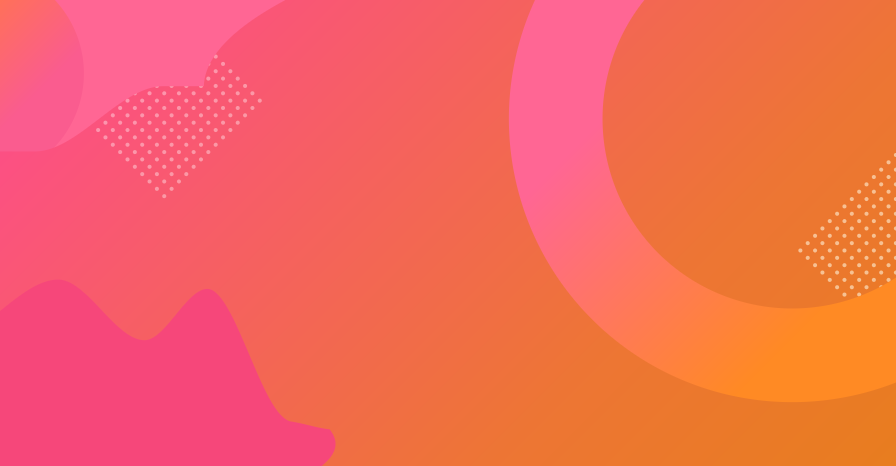
A Shadertoy shader for this background:

```glsl
// Diagonal pink-to-orange backdrop with a large ring, wavy blobs and dot patches.
// Layers are painted back to front: gradient, dots, ring, upper blob, lower blob.
// Lengths are in canvas heights; wavy outlines are sums of smoothsteps.

#define RING_CENTER vec2(1.70, 0.745)
#define RING_RADIUS 0.5075
#define RING_HALF_WIDTH 0.1005
#define DISC_CENTER vec2(-0.05, 0.8425)
#define DISC_RADIUS 0.23
#define DOT_SPACING 0.0223
#define DOT_RADIUS 0.0043
#define DOT_COUNT vec2(14.0, 10.0)
#define ORANGE_STOP 0.70

const vec3 PINK = vec3(1.0, 0.285, 0.575);
const vec3 ORANGE = vec3(0.93, 0.46, 0.205);
const vec3 AMBER = vec3(0.91, 0.49, 0.12);
const vec3 LIGHT_PINK = vec3(1.0, 0.40, 0.58);
const vec3 BRIGHT_ORANGE = vec3(1.0, 0.54, 0.14);
const vec3 CORAL = vec3(1.0, 0.44, 0.35);
const vec3 ROSE = vec3(0.98, 0.36, 0.56);
const vec3 MAGENTA = vec3(0.965, 0.28, 0.48);

// Antialiased coverage of the region where the field is negative
float cover(float field) {
    float slope = length(vec2(dFdx(field), dFdy(field)));
    return clamp(0.5 - field / max(slope, 1e-6), 0.0, 1.0);
}

// Rectangular grid of dots turned by 45 degrees about its center
float dotPatch(vec2 p, vec2 center) {
    vec2 d = p - center;
    vec2 grid = vec2(d.x + d.y, d.x - d.y) * 0.70711 / DOT_SPACING + 0.5 * DOT_COUNT;
    vec2 cell = floor(grid);
    vec2 inside = step(vec2(0.0), cell) * step(cell, DOT_COUNT - 1.0);
    float dist = length(fract(grid) - 0.5) * DOT_SPACING - DOT_RADIUS;
    return inside.x * inside.y * clamp(0.5 - dist * iResolution.y, 0.0, 1.0);
}

// Upper blob: a wavy underside cut by a parabola on its right
float upperBlob(vec2 p) {
    float underside = 0.675 + 0.14 * smoothstep(0.075, 0.35, p.x);
    float lift = max(0.0, 1.0 - (1.0 - p.y) / 0.1875);
    float rightEdge = 0.4375 + 0.175 * lift * lift;
    return cover(underside - p.y) * cover(p.x - rightEdge);
}

// Lower blob: two hills running down to a rounded nose
float lowerBlob(vec2 p) {
    float top = 0.265
        + 0.135 * smoothstep(-0.125, 0.125, p.x)
        - 0.13 * smoothstep(0.125, 0.31, p.x)
        + 0.11 * smoothstep(0.31, 0.445, p.x)
        - 0.2825 * smoothstep(0.445, 0.625, p.x)
        - 0.02 * smoothstep(0.6, 0.725, p.x);
    // The nose curves back below its tip; above it only the hills bound the shape
    float noseOffset = min(p.y - 0.0475, 0.03);
    float nose = 0.72 - 13.2 * noseOffset * noseOffset;
    return cover(p.y - top) * cover(p.x - nose);
}

void mainImage(out vec4 fragColor, in vec2 fragCoord) {
    vec2 p = fragCoord / iResolution.y;
    float diagonal = p.x + 1.0 - p.y;
    float span = iResolution.x / iResolution.y + 1.0;

    // Backdrop
    float t = diagonal / span;
    vec3 color = mix(PINK, ORANGE, clamp(t / ORANGE_STOP, 0.0, 1.0));
    color = mix(color, AMBER, clamp((t - ORANGE_STOP) / (1.0 - ORANGE_STOP), 0.0, 1.0));

    // Dot patches
    color = mix(color, vec3(1.0), 0.38 * dotPatch(p, vec2(0.384, 0.7525)));
    color = mix(color, vec3(1.0, 0.97, 0.88), 0.57 * dotPatch(p, vec2(1.891, 0.494)));

    // Ring
    vec3 ringColor = mix(LIGHT_PINK, BRIGHT_ORANGE, clamp((diagonal - 1.55) / 0.88, 0.0, 1.0));
    float ring = abs(length(p - RING_CENTER) - RING_RADIUS) - RING_HALF_WIDTH;
    color = mix(color, ringColor, cover(ring));

    // Upper blob with its inner disc
    vec3 discColor = mix(CORAL, ROSE, clamp(diagonal / 0.28, 0.0, 1.0));
    float disc = cover(length(p - DISC_CENTER) - DISC_RADIUS);
    color = mix(color, mix(LIGHT_PINK, discColor, disc), upperBlob(p));

    // Lower blob
    color = mix(color, MAGENTA, lowerBlob(p));

    fragColor = vec4(color, 1.0);
}
```
